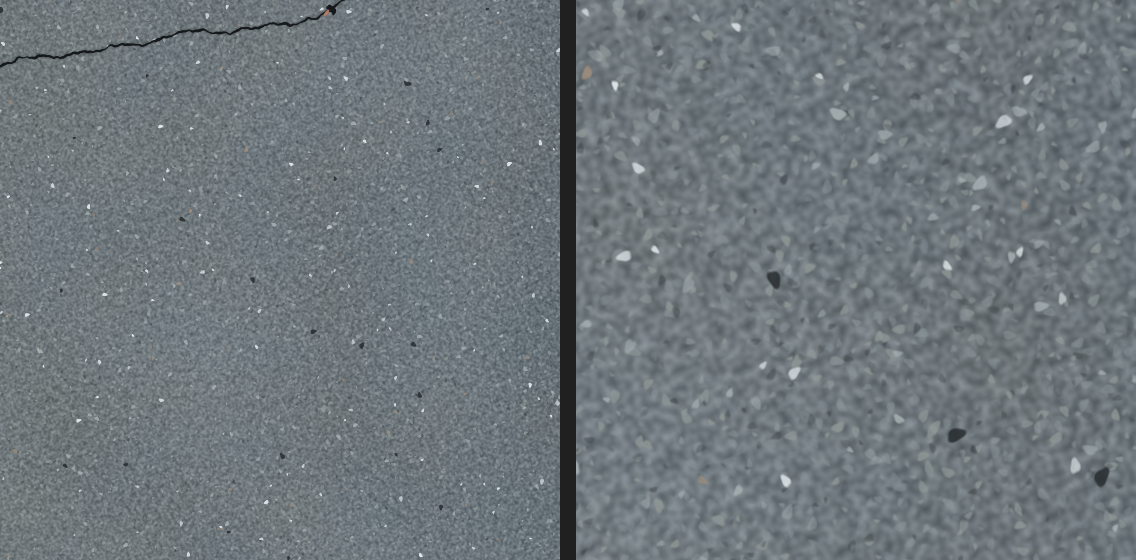
Left: the whole. Right: its middle third, enlarged.
This texture is drawn by a three.js fragment shader. Its source:

```glsl
// Worn grey asphalt with fine pale grit, dark pits and a thin crack along the top.
varying vec2 vUv;

const vec3 BINDER = vec3(0.428, 0.463, 0.482);
const vec3 WARM_SHIFT = vec3(0.012, 0.004, -0.008);
const vec3 GRIT = vec3(0.545, 0.590, 0.605);
const vec3 PALE_STONE = vec3(0.66, 0.70, 0.71);
const vec3 WHITE_STONE = vec3(0.88, 0.91, 0.92);
const vec3 TAN_STONE = vec3(0.66, 0.57, 0.49);
const vec3 PIT = vec3(0.15, 0.17, 0.18);
const vec3 CRACK = vec3(0.06, 0.075, 0.085);
const vec3 RUST = vec3(0.74, 0.50, 0.40);

const float EDGE = 0.0010;          // half width of soft edges
const float FINE_GRAIN = 0.125;
const float COARSE_GRAIN = 0.085;
const float MOTTLE = 0.030;
const float CRACK_WIDTH = 0.0019;
const vec2 CRACK_HOLE = vec2(0.592, 0.983);
const float TAU = 6.2831853;

vec2 hash2(vec2 p) {
  vec3 q = fract(vec3(p.xyx) * vec3(0.1031, 0.1030, 0.0973));
  q += dot(q, q.yzx + 33.33);
  return fract((q.xx + q.yz) * q.zy);
}

mat2 rotation(float a) {
  return mat2(cos(a), sin(a), -sin(a), cos(a));
}

float cornerSlope(vec2 cell, vec2 offset) {
  float a = TAU * hash2(cell).x;
  return dot(vec2(cos(a), sin(a)), offset);
}

float gradientNoise(vec2 p) {
  vec2 i = floor(p), f = fract(p);
  vec2 u = f * f * f * (f * (f * 6.0 - 15.0) + 10.0);
  vec2 x = vec2(1.0, 0.0);
  float low = mix(cornerSlope(i, f), cornerSlope(i + x, f - x), u.x);
  float high = mix(cornerSlope(i + x.yx, f - x.yx), cornerSlope(i + 1.0, f - 1.0), u.x);
  return mix(low, high, u.y);
}

// Scattered angular stones: x is coverage, y is a random value per stone.
vec2 stones(vec2 uv, float count, float share, vec2 radii, float seed) {
  vec2 p = rotation(seed) * uv * count + 200.0 + 37.0 * seed;
  vec2 cell = floor(p);
  vec2 place = hash2(cell), kind = hash2(cell + 71.3), look = hash2(cell + 143.7);
  float radius = mix(radii.x, radii.y, look.x * look.x) * count;
  float soft = EDGE * count;
  float room = max(0.0, 1.0 - 2.0 * (1.4 * radius + soft));
  vec2 d = rotation(TAU * kind.x) * (fract(p) - 0.5 - (place - 0.5) * room);
  d *= vec2(0.8, 1.25);
  float corners = 1.0 + 0.13 * sin(3.0 * atan(d.y, d.x + 0.0001) + TAU * look.y);
  float cover = 1.0 - smoothstep(-soft, soft, length(d) - radius * corners);
  return vec2(cover * step(kind.y, share), look.y);
}

float crackHeight(float x) {
  float line = 0.888 + 0.14 * x + 0.036 * smoothstep(0.56, 0.65, x);
  float bends = 0.014 * gradientNoise(vec2(x * 13.0, 4.3));
  float jags = 0.008 * gradientNoise(vec2(x * 42.0, 9.7));
  return line + bends + jags + 0.003 * gradientNoise(vec2(x * 120.0, 2.6));
}

void main() {
  vec2 uv = vUv;

  // Binder: slow tone drift and fine grain
  float warmth = gradientNoise(uv * 6.0 + 11.0) + 0.8 * (0.5 - uv.x);
  float tone = MOTTLE * gradientNoise(uv * 4.0 + 3.0);
  tone += COARSE_GRAIN * gradientNoise(rotation(0.6) * uv * 95.0 + 140.0);
  tone += FINE_GRAIN * gradientNoise(rotation(1.1) * uv * 185.0 + 300.0);
  tone -= 0.02 * smoothstep(0.85, 1.0, uv.x);
  vec3 color = BINDER + tone + WARM_SHIFT * warmth;

  // Grit: overlapping layers of small faint stones
  for (int i = 0; i < 3; i++) {
    float layer = float(i);
    vec2 grit = stones(uv, 104.0 - 9.0 * layer, 0.34, vec2(0.0013, 0.0033), 0.4 + 0.7 * layer);
    vec3 tint = GRIT + WARM_SHIFT * (4.0 * grit.y - 2.0);
    color = mix(color, tint, grit.x * mix(0.2, 0.8, grit.y));
  }

  // Dark specks and deeper pits
  vec2 speck = stones(uv, 88.0, 0.22, vec2(0.0012, 0.0028), 2.7);
  color = mix(color, PIT, speck.x * mix(0.12, 0.38, speck.y));
  vec2 pit = stones(uv, 32.0, 0.022, vec2(0.0025, 0.0055), 3.1);
  color = mix(color, PIT, 0.85 * pit.x);

  // Pale, tan and white stones
  vec2 pale = stones(uv, 62.0, 0.16, vec2(0.0016, 0.0040), 3.6);
  color = mix(color, PALE_STONE, pale.x * mix(0.35, 0.9, pale.y));
  vec2 sandy = stones(uv, 40.0, 0.030, vec2(0.0020, 0.0045), 4.2);
  color = mix(color, TAN_STONE, sandy.x * mix(0.3, 0.75, sandy.y));
  vec2 white = stones(uv, 42.0, 0.065, vec2(0.0018, 0.0042), 4.9);
  color = mix(color, WHITE_STONE, white.x * mix(0.6, 1.0, white.y));

  // Crack with a ragged width, a broken hole and a rusty chip beside it
  float slope = (crackHeight(uv.x + 0.001) - crackHeight(uv.x - 0.001)) / 0.002;
  float gap = abs(uv.y - crackHeight(uv.x)) / sqrt(1.0 + slope * slope);
  float width = CRACK_WIDTH * (1.0 + 0.9 * gradientNoise(uv * 55.0 + 7.0));
  float crack = 1.0 - smoothstep(width - EDGE, width + EDGE, gap);
  float ragged = 0.008 + 0.007 * gradientNoise(uv * 110.0);
  float hole = 1.0 - smoothstep(-EDGE, EDGE, length(uv - CRACK_HOLE) - ragged);
  color *= 1.0 - 0.16 * (1.0 - smoothstep(0.0, 0.007, gap));
  color = mix(color, CRACK, 0.93 * max(crack, hole));
  vec2 chip = rotation(-0.9) * (uv - CRACK_HOLE + vec2(0.009, 0.006));
  float rust = 1.0 - smoothstep(-EDGE, EDGE, length(chip * vec2(0.5, 1.2)) - 0.0035);
  color = mix(color, RUST, 0.9 * rust);

  gl_FragColor = vec4(color, 1.0);
}
```
